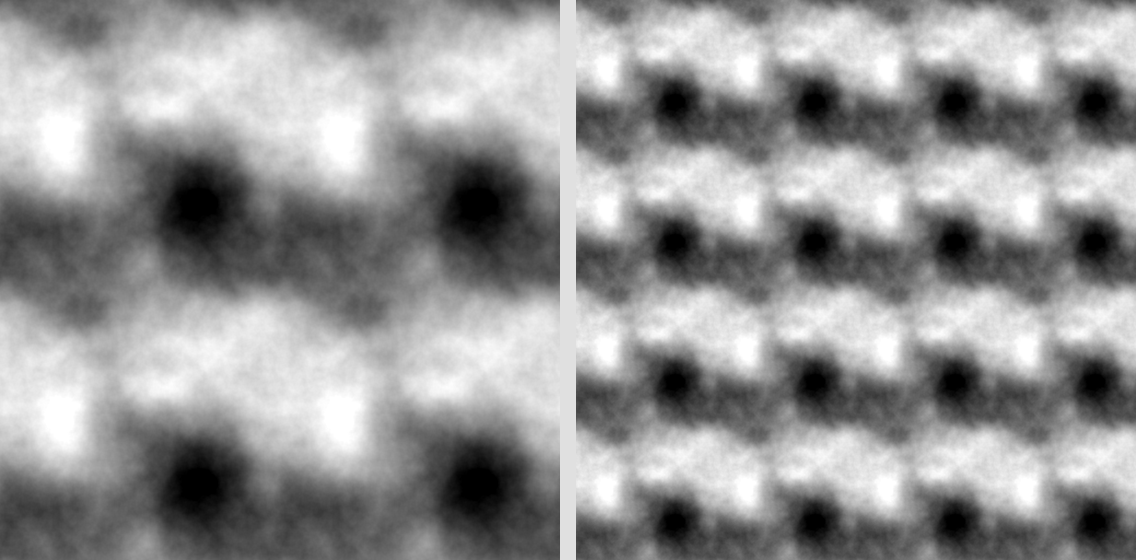
Left: one tile. Right: repeated 2 by 2.
A WebGL 1 fragment shader for this texture:

```glsl
precision highp float;

// Soft grey clouds: one cloud cell repeated 2 x 2 over the canvas.
// A vertical cosine sets the light and dark bands, wrapped Gaussian puffs
// shape the cell, and periodic gradient noise adds the fine mottling.

uniform vec2 u_resolution;

// Unit gradient of a lattice point, wrapping after "period" cells
vec2 gradientAt(vec2 cell, float period) {
  cell = mod(cell, period);
  float h = fract(sin(dot(cell, vec2(127.1, 311.7)) + period) * 43758.5);
  return vec2(cos(6.28319 * h), sin(6.28319 * h));
}

// Gradient noise that repeats when p grows by one
float periodicNoise(vec2 p, float period) {
  p *= period;
  vec2 i = floor(p);
  vec2 f = p - i;
  vec2 s = f * f * f * (f * (f * 6.0 - 15.0) + 10.0);
  float a = dot(gradientAt(i, period), f);
  float b = dot(gradientAt(i + vec2(1.0, 0.0), period), f - vec2(1.0, 0.0));
  float c = dot(gradientAt(i + vec2(0.0, 1.0), period), f - vec2(0.0, 1.0));
  float d = dot(gradientAt(i + vec2(1.0), period), f - vec2(1.0));
  return mix(mix(a, b, s.x), mix(c, d, s.x), s.y);
}

float mottling(vec2 p) {
  float sum = 0.0;
  float amplitude = 0.1;
  float period = 8.0;
  for (int octave = 0; octave < 5; octave++) {
    sum += amplitude * periodicNoise(p, period);
    amplitude *= 0.6;
    period *= 2.0;
  }
  return sum;
}

// Gaussian puff, measured to its nearest wrapped copy
float puff(vec2 p, vec2 center, vec2 radius) {
  vec2 d = (fract(p - center + 0.5) - 0.5) / radius;
  return exp(-dot(d, d));
}

void main() {
  vec2 p = fract(2.0 * gl_FragCoord.xy / u_resolution);

  // Ragged outlines: bend the cell slightly before placing the puffs
  vec2 q = p + 0.025 * vec2(periodicNoise(p, 10.0), periodicNoise(p, 11.0));

  // Broad bands
  float shade = 0.58 + 0.3 * cos(6.28319 * (q.y - 0.693));

  // Dark hollow and the lit billow beside it
  shade -= 0.42 * puff(q, vec2(0.716, 0.318), vec2(0.161, 0.195));
  shade += 0.36 * puff(q, vec2(0.229, 0.440), vec2(0.094, 0.151));
  shade += 0.25 * puff(q, vec2(0.039, 0.422), vec2(0.221, 0.135));

  // Grey saddles around the hollow
  shade += 0.20 * puff(q, vec2(0.391, 0.284), vec2(0.117, 0.130));
  shade += 0.18 * puff(q, vec2(0.521, 0.089), vec2(0.099, 0.130));
  shade += 0.14 * puff(q, vec2(0.938, 0.271), vec2(0.078, 0.078));
  shade -= 0.20 * puff(q, vec2(0.469, 0.492), vec2(0.109, 0.083));

  // Bright crest
  shade += 0.17 * puff(q, vec2(0.898, 0.891), vec2(0.156, 0.091));
  shade += 0.11 * puff(q, vec2(0.729, 0.727), vec2(0.091, 0.073));
  shade += 0.16 * puff(q, vec2(0.586, 0.615), vec2(0.104, 0.057));

  // Shadows cutting into the crest
  shade -= 0.28 * puff(q, vec2(0.273, 0.883), vec2(0.143, 0.099));
  shade -= 0.17 * puff(q, vec2(0.391, 0.714), vec2(0.091, 0.130));
  shade -= 0.14 * puff(q, vec2(0.911, 0.000), vec2(0.260, 0.065));

  shade += mottling(p);
  gl_FragColor = vec4(vec3(clamp(shade, 0.0, 1.0)), 1.0);
}
```
